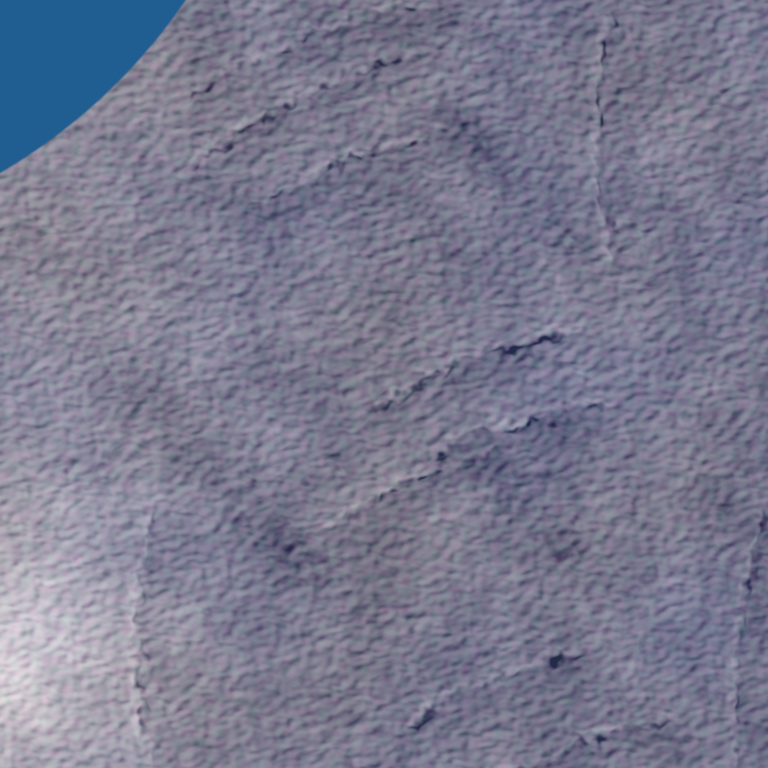
Give the GLSL for this texture, as a WebGL 1 fragment shader.

```glsl
precision highp float;
// Rough lilac plaster with trowel ridges, a pale glow and a blue disc in the corner.

uniform vec2 u_resolution;

#define PLASTER vec3(0.468, 0.464, 0.548)
#define TONE_TINT vec3(1.0, 0.95, 0.82)
#define DISC_BLUE vec3(0.125, 0.365, 0.565)
#define DISC_CENTER vec2(-0.372, 1.417)
#define DISC_RADIUS 0.742
#define GRAIN_SCALE vec2(60.0, 94.0)
#define GRAIN_TILT 0.30
#define GRAIN_CONTRAST 0.14
#define GLOW_CENTER vec2(-0.03, 0.15)
#define GLOW_STRENGTH 0.27
#define STROKE_COUNT 15
#define RIDGE_WIDTH 0.0046

float hash(vec2 p) {
  vec3 q = fract(vec3(p.xyx) * 0.1031);
  q += dot(q, q.yzx + 33.33);
  return fract((q.x + q.y) * q.z);
}

float cornerSlope(vec2 cell, vec2 offset) {
  float angle = 6.2832 * hash(cell);
  return dot(vec2(cos(angle), sin(angle)), offset);
}

float gradientNoise(vec2 p) {
  vec2 i = floor(p), f = p - i;
  vec2 w = f * f * f * (f * (f * 6.0 - 15.0) + 10.0);
  vec2 e = vec2(1.0, 0.0);
  float low = mix(cornerSlope(i, f), cornerSlope(i + e, f - e), w.x);
  float high = mix(cornerSlope(i + e.yx, f - e.yx), cornerSlope(i + 1.0, f - 1.0), w.x);
  return mix(low, high, w.y);
}

vec2 rotate(vec2 p, float angle) {
  float c = cos(angle), s = sin(angle);
  return vec2(c * p.x + s * p.y, c * p.y - s * p.x);
}

float height(vec2 p) {
  return gradientNoise(p) + 0.5 * gradientNoise(rotate(p, 0.6) * 1.7 + 17.3);
}

// Small bumps lit from above, uneven tone and sparse dark pits in patches.
float grain(vec2 p) {
  vec2 q = rotate(p, GRAIN_TILT) * GRAIN_SCALE + 90.0;
  q += 0.3 * gradientNoise(p * 30.0 + 5.0);
  float relief = height(q) - height(q + vec2(-0.25, 0.6));
  float uneven = gradientNoise(q * vec2(0.6, 0.75) + 33.0);
  float patches = smoothstep(-0.4, 0.5, gradientNoise(p * 9.0 + 63.0));
  float pits = smoothstep(0.22, 0.6, gradientNoise(q * vec2(0.65, 0.8) + 7.0));
  return 0.85 * relief - 0.3 * relief * relief + 0.5 * uneven
       - 0.9 * patches * pits + 0.06;
}

// Three sets, each with three rising ridges, an upright one and a broad falling fold.
float strokes(vec2 p) {
  float wobble = 0.014 * gradientNoise(p * 26.0 + 40.0)
               + 0.010 * gradientNoise(p * 80.0 + 11.0);
  float breaks = smoothstep(-0.2, 0.4, gradientNoise(p * 17.0 + 71.0));
  float crumble = smoothstep(-0.25, 0.3, gradientNoise(p * 60.0 + 29.0));
  float tone = 0.0;
  for (int n = 0; n < STROKE_COUNT; n++) {
    float id = float(n);
    float group = floor(id / 5.0);
    float kind = id - 5.0 * group;
    float upright = step(2.5, kind) * step(kind, 3.5);
    float fold = step(3.5, kind);
    float vary = hash(vec2(id, 7.0));
    float jitter = hash(vec2(id, 41.0)) - 0.5;

    vec2 rising = vec2(0.45 + 0.11 * group + 0.3 * jitter, 0.95 - 0.42 * group - 0.08 * kind);
    vec2 standing = vec2(fract(0.78 + 0.4 * group + 0.19 * group * (group - 1.0)),
                         max(0.16, 0.82 - 0.65 * group));
    vec2 falling = vec2(0.32 + 0.36 * min(group, 1.0), 0.34 + 0.41 * mod(group, 2.0));
    vec2 center = mix(mix(rising, standing, upright), falling, fold);
    float angle = mix(0.12 + 0.42 * vary, 1.46 + 0.2 * vary, upright);
    angle = mix(angle, -0.72 - 0.15 * vary, fold);
    float halfLength = 0.14 + 0.08 * hash(vec2(id, 23.0));
    halfLength += fold * (0.12 - 0.10 * min(group, 1.0));

    vec2 q = rotate(p - center, angle);
    float across = q.y + wobble + 0.6 * q.x * q.x * (1.0 - fold);
    float fade = 1.0 - smoothstep(0.6 * halfLength, halfLength, abs(q.x));
    float below = (across + RIDGE_WIDTH) / RIDGE_WIDTH;
    float above = (across - RIDGE_WIDTH) / (1.2 * RIDGE_WIDTH);
    float shade = exp(-below * below);
    float shine = exp(-above * above);
    float depth = (0.07 + 0.26 * breaks) * (0.15 + 0.85 * crumble);
    float ridge = 0.07 * shine - depth * shade;
    float hollow = across / 0.02 + 1.2;
    ridge -= 0.04 * exp(-hollow * hollow);
    float crease = -exp(-across * across / 0.0009) * (0.045 + 0.14 * breaks * crumble);
    tone += fade * mix(ridge, crease, fold);
  }
  return tone;
}

void main() {
  vec2 p = gl_FragCoord.xy / u_resolution.y;
  float pixel = 1.0 / u_resolution.y;

  // Broad light: glow, paler left side, mottling.
  vec2 toGlow = p - GLOW_CENTER;
  float tone = GLOW_STRENGTH * exp(-dot(toGlow, toGlow) / 0.045);
  tone += 0.05 * (1.0 - smoothstep(0.0, 0.55, p.x));
  tone += 0.05 * gradientNoise(p * 4.5 + 3.0) + 0.08 * gradientNoise(p * 13.0 + 31.0);

  // Surface relief.
  tone += GRAIN_CONTRAST * grain(p) + strokes(p);
  vec3 color = PLASTER + max(tone, -0.32) * TONE_TINT;

  // Warm stains and fine green to pink flecks.
  float warmth = gradientNoise(p * 5.0 + 57.0) + 0.25 - 0.5 * p.x;
  color += warmth * vec3(0.022, 0.008, -0.025);
  color += gradientNoise(p * 75.0 + 13.0) * vec3(-0.038, 0.038, -0.008);

  // Flat disc with a smooth rim.
  float rim = length(p - DISC_CENTER) - DISC_RADIUS;
  float softness = pixel + 0.0008;
  color = mix(DISC_BLUE, color, smoothstep(-softness, softness, rim));
  gl_FragColor = vec4(clamp(color, 0.0, 1.0), 1.0);
}
```
